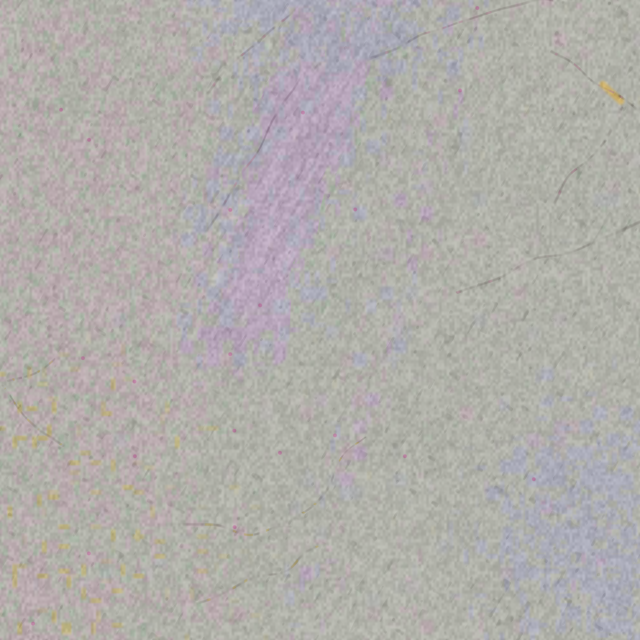
A Shadertoy shader for this texture:

```glsl
// Pale weathered surface with blocky pastel stains, a lilac streak, thin creases and fine grain.

float hash(vec2 p) {
    vec3 q = fract(p.xyx * vec3(0.1031, 0.1030, 0.0973));
    q += dot(q, q.yzx + 33.33);
    return fract((q.x + q.y) * q.z);
}

float noise(vec2 p) {
    vec2 id = floor(p), f = fract(p);
    f = f * f * (3.0 - 2.0 * f);
    return mix(mix(hash(id), hash(id + vec2(1, 0)), f.x),
               mix(hash(id + vec2(0, 1)), hash(id + vec2(1, 1)), f.x), f.y);
}

float filled(vec2 id, float share) {
    return clamp((share - hash(id)) * 30.0, 0.0, 1.0);
}

// Soft-edged square cells, of which the given share is filled
float cells(vec2 p, float share) {
    vec2 id = floor(p), f = smoothstep(0.25, 0.75, fract(p));
    return mix(mix(filled(id, share), filled(id + vec2(1, 0), share), f.x),
               mix(filled(id + vec2(0, 1), share), filled(id + vec2(1, 1), share), f.x), f.y);
}

// Blocks mixed with upright and level dashes
float stain(vec2 uv, float share, float seed) {
    float blocks = cells(uv * 48.0 + seed, share);
    float upright = cells(uv * vec2(125, 46) + seed * 2.0, share * 0.7);
    float level = cells(uv * vec2(52, 130) + seed * 3.0, share * 0.4);
    return max(blocks, 0.85 * max(upright, level));
}

// Scattered round specks, one at most per grid cell
float specks(vec2 uv, float count, float share, float radius) {
    vec2 p = uv * count, id = floor(p);
    vec2 centre = 0.3 + 0.4 * vec2(hash(id + 11.0), hash(id + 47.0));
    float d = length(fract(p) - centre);
    return step(hash(id + 83.0), share) * (1.0 - smoothstep(radius * 0.4, radius, d));
}

// x: distance to the segment, y: position along it
vec2 segment(vec2 p, vec2 a, vec2 b) {
    float t = clamp(dot(p - a, b - a) / dot(b - a, b - a), 0.0, 1.0);
    return vec2(length(p - mix(a, b, t)), t);
}

void mainImage(out vec4 fragColor, in vec2 fragCoord) {
    vec2 uv = fragCoord / iResolution.xy;
    float cloud = noise(uv * 7.0 + 3.0) * 0.5 + noise(uv * 19.0) * 0.5;

    // Regions of each stain
    float across = uv.x - 0.385 - 0.28 * (uv.y - 0.5);
    float along = smoothstep(0.37, 0.56, uv.y + 0.06 * (cloud - 0.5));
    float ragged = abs(across) + 0.06 * (cloud - 0.5);
    float streak = along * (1.0 - smoothstep(0.03, 0.09, ragged)) * (1.0 - 0.6 * smoothstep(0.86, 0.95, uv.y));
    float halo = along * (1.0 - smoothstep(0.06, 0.17, ragged));
    float top = smoothstep(0.82, 0.98, uv.y) * smoothstep(0.24, 0.36, uv.x) * (1.0 - smoothstep(0.62, 0.82, uv.x));
    float corner = 1.0 - smoothstep(0.02, 0.26, length((uv - vec2(0.95, 0.16)) * vec2(0.9, 0.85)));
    float trail = 1.0 - smoothstep(0.0, 0.09, abs(uv.x - 0.52 - 0.28 * (uv.y - 0.2)));
    float left = 1.0 - smoothstep(0.12, 0.48, uv.x);
    float lowLeft = (1.0 - smoothstep(0.1, 0.52, uv.x)) * (1.0 - smoothstep(0.3, 0.54, uv.y));

    // Stains over the grey ground
    vec3 color = vec3(0.69, 0.695, 0.66);
    float pinkShare = left * (0.04 + 0.42 * cloud) * (1.0 - 0.5 * smoothstep(0.8, 1.0, uv.y))
                    + 0.07 * cloud + 0.05 * trail;
    float pink = max(stain(uv, pinkShare, 5.0), 0.8 * cells(uv * 105.0, pinkShare * 0.7));
    color = mix(color, vec3(0.725, 0.66, 0.68), 0.95 * pink);
    float green = cells(uv * vec2(125, 95) + 31.0, 0.02 + 0.06 * left + 0.07 * halo);
    color = mix(color, vec3(0.635, 0.70, 0.63), 0.7 * green);
    float lilacShare = 0.8 * streak + 0.08 * halo + 0.07 * top + 0.05 * trail + 0.06 * corner + 0.008;
    float lilac = max(stain(uv, lilacShare, 17.0), smoothstep(0.5, 0.95, streak));
    color = mix(color, vec3(0.715, 0.64, 0.73), 0.95 * lilac);
    float blueShare = 0.22 * halo * (1.0 - 0.65 * streak) + 0.26 * top + 0.5 * corner + 0.045 * trail + 0.012;
    color = mix(color, vec3(0.665, 0.67, 0.73), 0.95 * stain(uv, blueShare, 29.0));

    // Yellow dashes, thickest at lower left, and one fleck at upper right
    float yellow = max(cells(uv * vec2(130, 55) + 61.0, 0.055 * lowLeft),
                       cells(uv * vec2(60, 130) + 73.0, 0.055 * lowLeft));
    yellow = max(yellow, cells(uv * vec2(130, 70) + 97.0, 0.006));
    float fleck = segment(uv, vec2(0.942, 0.868), vec2(0.97, 0.842)).x;
    color = mix(color, vec3(0.74, 0.69, 0.46), 0.8 * yellow);
    color = mix(color, vec3(0.80, 0.67, 0.36), 0.85 * (1.0 - smoothstep(0.001, 0.009, fleck)));

    // Fine strokes running along the streak
    vec2 slant = vec2(dot(uv, vec2(0.86, -0.51)), dot(uv, vec2(0.51, 0.86)));
    float strokes = noise(slant * vec2(170, 12));
    color -= 0.06 * halo * (strokes - 0.45);

    // Creases as start and end points
    vec4 creases[11] = vec4[11](
        vec4(0.28, 0.805, 0.47, 1.0), vec4(0.31, 0.62, 0.475, 0.89), vec4(0.57, 0.91, 0.86, 1.0),
        vec4(0.86, 0.92, 1.0, 0.82), vec4(0.86, 0.675, 0.97, 0.825), vec4(0.72, 0.55, 1.0, 0.65),
        vec4(0.26, 0.18, 0.46, 0.17), vec4(0.31, 0.06, 0.49, 0.14), vec4(0.0, 0.39, 0.1, 0.3),
        vec4(0.0, 0.395, 0.08, 0.44), vec4(0.47, 0.2, 0.57, 0.32));
    vec2 bent = uv + 0.02 * (vec2(noise(uv * 18.0), noise(uv * 18.0 + 50.0)) - 0.5);
    for (int i = 0; i < 11; i++) {
        vec2 s = segment(bent, creases[i].xy, creases[i].zw);
        float line = 1.0 - smoothstep(0.0003, 0.0032, s.x);
        float worn = smoothstep(0.25, 0.75, noise(vec2(s.y * 18.0, float(i) * 5.0)));
        color -= line * (0.015 + 0.08 * worn) * vec3(0.9, 1.0, 0.95);
        float beads = line * smoothstep(0.72, 0.9, noise(vec2(s.y * 22.0, float(i) * 9.0 + 4.0)));
        color = mix(color, i > 5 ? vec3(0.70, 0.63, 0.36) : vec3(0.68, 0.50, 0.57), 0.55 * beads);
    }

    // Magenta specks, dark flecks, then grain
    color = mix(color, vec3(0.72, 0.42, 0.60), 0.7 * specks(uv, 26.0, 0.025, 0.11));
    color -= 0.06 * smoothstep(0.78, 0.98, noise(slant * vec2(125, 85) + 7.0));
    float grain = 0.65 * noise(uv * vec2(250, 200)) + 0.35 * noise(slant * vec2(170, 100) + 20.0) - 0.5;
    color += 0.135 * grain + 0.015 * (cloud - 0.5) + 0.004;
    fragColor = vec4(color, 1.0);
}
```
